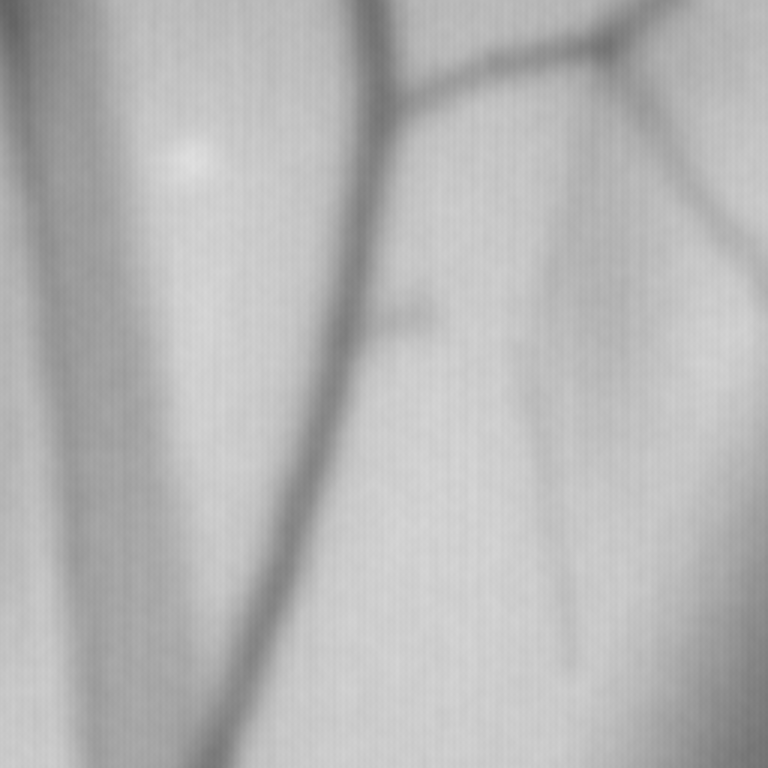
Give the GLSL for this texture, as a three.js fragment shader.

```glsl
varying vec2 vUv;

vec2 gradientAt(vec2 cell) {
  float h = fract(sin(dot(cell, vec2(127.1, 311.7))) * 43758.5);
  return vec2(cos(h * 6.2832), sin(h * 6.2832));
}

float gradientNoise(vec2 p) {
  vec2 i = floor(p), f = fract(p);
  vec2 s = f * f * f * (f * (f * 6.0 - 15.0) + 10.0);
  vec2 e = vec2(1.0, 0.0);
  float low = mix(dot(gradientAt(i), f), dot(gradientAt(i + e.xy), f - e.xy), s.x);
  float high = mix(dot(gradientAt(i + e.yx), f - e.yx), dot(gradientAt(i + e.xx), f - e.xx), s.x);
  return mix(low, high, s.y);
}

float bell(float d, float width) {
  return exp(-d * d / (width * width));
}

float glow(vec2 p, vec2 centre, vec2 radius) {
  vec2 d = (p - centre) / radius;
  return exp(-dot(d, d));
}

// Soft line between two points
float stroke(vec2 p, vec2 a, vec2 b, float width) {
  vec2 ab = b - a;
  float t = clamp(dot(p - a, ab) / dot(ab, ab), 0.0, 1.0);
  return bell(length(p - a - ab * t), width);
}

void main() {
  vec2 p = vUv;
  vec2 q = p + 0.006 * vec2(gradientNoise(p * 9.0), gradientNoise(p * 9.0 + 40.0));

  // Broad light and shade
  float tone = 0.785 - 0.06 * smoothstep(0.72, 1.05, p.y);
  tone += 0.035 * glow(p, vec2(0.55, 0.3), vec2(0.2, 0.32));
  tone += 0.03 * glow(p, vec2(0.26, 0.62), vec2(0.06, 0.3));
  tone += 0.07 * glow(p, vec2(0.247, 0.79), vec2(0.035, 0.03));
  tone += 0.03 * glow(p, vec2(0.94, 0.54), vec2(0.1, 0.12));
  tone -= 0.09 * glow(q, vec2(0.79, 0.64), vec2(0.085, 0.23));
  tone -= 0.05 * glow(p, vec2(0.86, 0.92), vec2(0.12, 0.1));
  tone -= 0.08 * bell(p.x, 0.05) * smoothstep(0.0, 0.4, p.y);

  // Wide band on the left, with a darker outer rim
  float rim = 0.105 - 0.09 * q.y - 0.03 * q.y * q.y * q.y;
  float inner = 0.3 - 0.16 * q.y;
  float band = smoothstep(rim - 0.035, rim + 0.035, q.x) * (1.0 - smoothstep(inner - 0.06, inner + 0.035, q.x));
  tone -= (0.13 + 0.035 * smoothstep(0.1, 0.7, p.y)) * band;
  tone -= 0.045 * bell(q.x - rim - 0.02, 0.025);
  tone -= 0.07 * glow(p, vec2(0.0, 1.0), vec2(0.08, 0.1));

  // Shaded lower right corner
  float slope = dot(p - vec2(1.0, 0.45), vec2(0.92, -0.39));
  tone -= 0.34 * smoothstep(-0.11, 0.2, slope);

  // Main vein
  float y = q.y;
  float spine = 0.28 + 0.35 * y - 0.022 * y * y - 0.126 * y * y * y + 0.012 * bell(y - 0.86, 0.08);
  float side = q.x - spine;
  float vein = bell(side, side < 0.0 ? 0.037 : 0.031);
  tone -= (0.24 - 0.04 * smoothstep(0.2, 0.0, y)) * vein + 0.035 * bell(side, 0.075);

  // Upper branch
  float branch = 0.75 * stroke(q, vec2(0.5, 0.85), vec2(0.573, 0.885), 0.03);
  branch = max(branch, 0.75 * stroke(q, vec2(0.573, 0.885), vec2(0.64, 0.912), 0.026));
  branch = max(branch, 0.85 * stroke(q, vec2(0.64, 0.912), vec2(0.78, 0.94), 0.026));
  branch = max(branch, 0.85 * stroke(q, vec2(0.78, 0.94), vec2(0.87, 1.01), 0.032));
  tone -= 0.18 * branch * (1.0 - 0.8 * vein);

  // Faint branches on the right
  float faint = stroke(q, vec2(0.79, 0.93), vec2(0.885, 0.78), 0.033);
  faint = max(faint, stroke(q, vec2(0.885, 0.78), vec2(1.01, 0.62), 0.03));
  tone -= 0.085 * faint;
  float thread = 0.6 * stroke(q, vec2(0.775, 0.88), vec2(0.755, 0.74), 0.025);
  thread = max(thread, 0.5 * stroke(q, vec2(0.755, 0.74), vec2(0.685, 0.54), 0.025));
  thread = max(thread, stroke(q, vec2(0.685, 0.54), vec2(0.71, 0.38), 0.024));
  thread = max(thread, 0.8 * stroke(q, vec2(0.71, 0.38), vec2(0.745, 0.14), 0.022));
  tone -= 0.05 * thread;

  // Short stub beside the main vein
  tone -= 0.085 * stroke(q, vec2(0.46, 0.57), vec2(0.545, 0.592), 0.036) * (1.0 - 0.7 * vein);

  // Mottling, vertical streaks and fine weave
  tone += 0.016 * gradientNoise(p * 24.0) + 0.014 * gradientNoise(p * 75.0);
  tone += 0.018 * gradientNoise(vec2(p.x * 95.0, p.y * 2.5));
  tone += 0.006 * sin(p.x * 804.25) + 0.004 * sin(p.x * 804.25) * sin(p.y * 804.25);

  gl_FragColor = vec4(vec3(clamp(tone, 0.0, 1.0)), 1.0);
}
```
